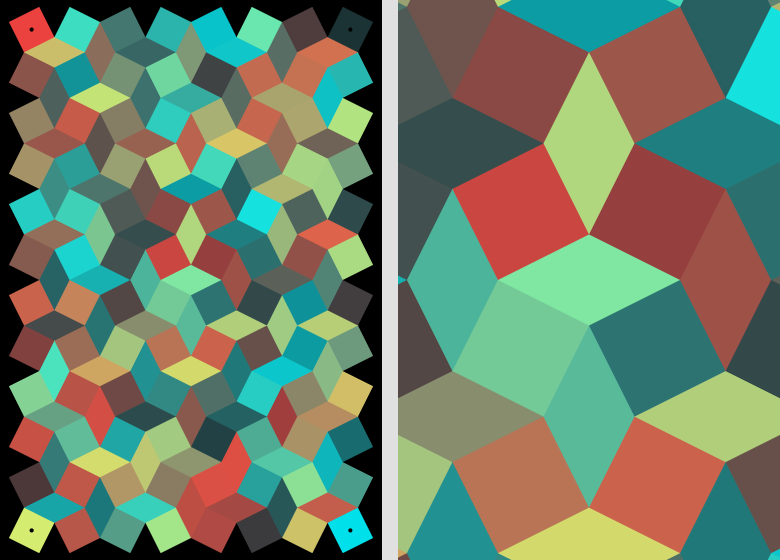
Left, the full canvas; right, a detail of the centre.
Give the GLSL for this pattern, as a Shadertoy shader.

```glsl
// A hinged tiling on black: 8 x 12 squares turned alternately left and right,
// with wide and tall rhombi filling the gaps between them. Each tile takes a
// shuffled spot of a four-colour gradient; the dotted corner tiles stay put.

const vec2 GRID = vec2(8.0, 12.0);         // squares across and down
const vec2 CANVAS_CELLS = vec2(8.39, 12.27); // canvas size in cells, with margin
const float SLOPE_LENGTH = sqrt(5.0);      // length of the edge normal (2, 1)
const float DOT_RADIUS = 0.045;

const vec3 LIME  = vec3(0.83, 0.93, 0.44);
const vec3 CYAN  = vec3(0.00, 0.88, 0.92);
const vec3 RED   = vec3(0.92, 0.26, 0.25);
const vec3 SLATE = vec3(0.11, 0.20, 0.21);

vec2 hash2(vec2 p) {
    vec2 s = vec2(dot(p, vec2(127.1, 311.7)), dot(p, vec2(269.5, 183.3)));
    return fract(sin(s) * 43758.545);
}

vec3 gradient(vec2 uv) {
    return mix(mix(LIME, CYAN, uv.x), mix(RED, SLATE, uv.x), uv.y);
}

// 1.0 for odd cells or lattice points, 0.0 for even ones
float parity(vec2 id) {
    return mod(id.x + id.y, 2.0);
}

bool isCorner(vec2 cell) {
    return (cell.x == 0.0 || cell.x == GRID.x - 1.0)
        && (cell.y == 0.0 || cell.y == GRID.y - 1.0);
}

// Square with corners on the cell sides, mirrored on even cells
float squareDistance(vec2 q, float odd) {
    q.x *= 2.0 * odd - 1.0;
    vec2 edge = abs(vec2(2.0 * q.x + q.y, 2.0 * q.y - q.x));
    return (max(edge.x, edge.y) - 5.0 / 6.0) / SLOPE_LENGTH;
}

// Rhombus with diagonals in ratio 2:1, tall on odd lattice points
float rhombusDistance(vec2 q, float odd) {
    q = abs(odd > 0.5 ? q.yx : q);
    return (q.x + 2.0 * q.y - 2.0 / 3.0) / SLOPE_LENGTH;
}

float coverage(float d, float pixel) {
    return clamp(0.5 - d / pixel, 0.0, 1.0);
}

// Colour in rgb weighted by coverage in a
vec4 squareLayer(vec2 p, float pixel) {
    vec2 cell = floor(p);
    if (any(lessThan(cell, vec2(0.0))) || any(greaterThanEqual(cell, GRID)))
        return vec4(0.0);
    vec2 q = p - cell - 0.5;
    bool pinned = isCorner(cell);
    vec3 color = gradient(pinned ? cell / (GRID - 1.0) : hash2(2.0 * cell + 1.0));
    if (pinned) color *= 1.0 - coverage(length(q) - DOT_RADIUS, pixel);
    return vec4(color, 1.0) * coverage(squareDistance(q, parity(cell)), pixel);
}

// Rhombi around the four corners of the current cell
vec4 rhombusLayer(vec2 p, float pixel) {
    vec4 sum = vec4(0.0);
    for (int j = 0; j < 2; j++)
    for (int i = 0; i < 2; i++) {
        vec2 node = floor(p) + vec2(i, j);
        if (any(lessThan(node, vec2(1.0))) || any(greaterThanEqual(node, GRID)))
            continue;
        float d = rhombusDistance(p - node, parity(node));
        sum += vec4(gradient(hash2(2.0 * node)), 1.0) * coverage(d, pixel);
    }
    return sum;
}

void mainImage(out vec4 fragColor, in vec2 fragCoord) {
    // Cell units, with the tiling centred on the canvas
    vec2 fit = iResolution.xy / CANVAS_CELLS;
    float pixel = 1.0 / min(fit.x, fit.y);
    vec2 p = (fragCoord - 0.5 * iResolution.xy) * pixel + 0.5 * GRID;

    // Shared edges blend to full cover, so no dark seams appear
    vec4 tiles = squareLayer(p, pixel) + rhombusLayer(p, pixel);
    fragColor = vec4(tiles.rgb / max(tiles.a, 1.0), 1.0);
}
```
